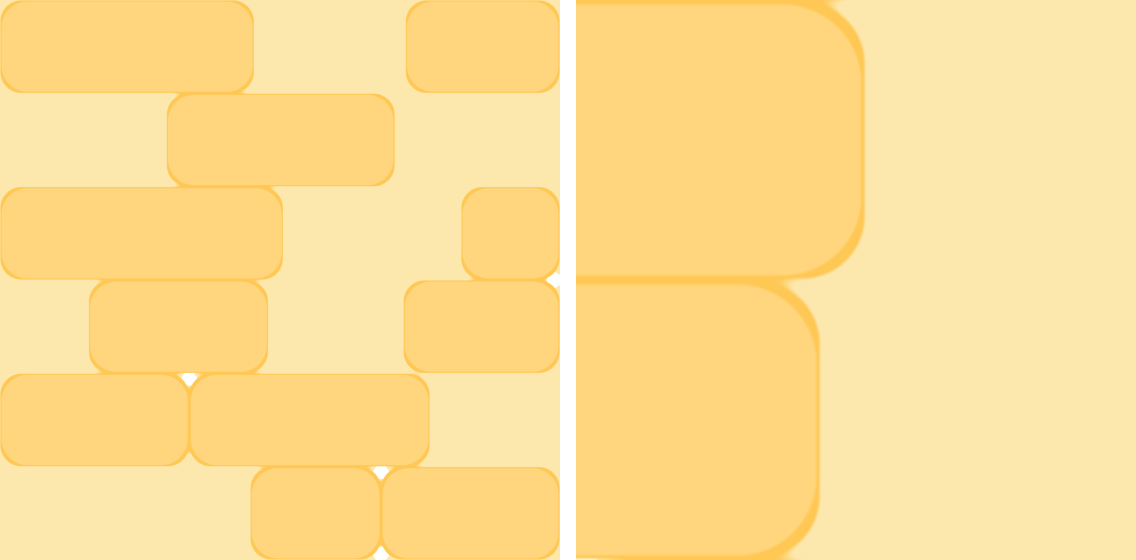
Left, the full canvas; right, a detail of the centre.
Write a WebGL 2 fragment shader that draws this pattern.

```glsl
#version 300 es
precision highp float;
// Six courses of rounded honey-coloured bricks with wide cream gaps between them.
// Each course gets one or two bricks from a golden-ratio sequence; a smooth union
// of their distances makes the dark seams, and tight notches are left white.

uniform vec2 u_resolution;
out vec4 fragColor;

const float COURSES = 6.0;

// Evenly spread value in 0..1 for a course
float spread(float course, float offset) {
    return fract(course * 0.618034 + offset);
}

float roundedBox(vec2 p, vec2 halfSize, float radius) {
    vec2 q = abs(p) - halfSize + radius;
    return length(max(q, 0.0)) + min(max(q.x, q.y), 0.0) - radius;
}

float smoothMin(float a, float b, float k) {
    float h = max(k - abs(a - b), 0.0) / k;
    return min(a, b) - h * h * k * 0.25;
}

// Inserts a distance into a sorted list of the three smallest
vec3 keepNearest(vec3 nearest, float d) {
    return vec3(min(nearest.x, d),
                clamp(d, nearest.x, nearest.y),
                clamp(d, nearest.y, nearest.z));
}

// Left and right ends of both bricks in a course, counted from the top
vec4 brickSpans(float course) {
    bool indented = mod(course, 2.0) > 0.5;
    float v = spread(course, 0.0);
    float start = indented ? 0.45 - 0.4 * v * v : 0.0;
    float width = indented ? 0.6 - 0.37 * spread(course, 0.9)
                           : 0.3 + 0.22 * spread(course, 0.7);
    // The lower courses have touching bricks, the upper ones open gaps
    float gap = course < 3.5 ? 0.24 + 0.2 * spread(course, 0.15) : 0.0;
    float second = start + width + gap;
    return vec4(start, start + width, second, min(second + 0.43, 1.0));
}

void main() {
    vec2 p = gl_FragCoord.xy / u_resolution;
    float soft = max(0.0014, 0.8 / u_resolution.y);

    // The canvas border closes notches just as a brick does
    float border = min(min(p.x, 1.0 - p.x), min(p.y, 1.0 - p.y));
    vec3 nearest = keepNearest(vec3(1.0), border);
    float outline = 1.0;
    float face = 1.0;

    for (float course = 0.0; course < COURSES; course++) {
        vec4 spans = brickSpans(course);
        float middle = 1.0 - (course + 0.5) / COURSES;
        for (int i = 0; i < 2; i++) {
            vec2 ends = i == 0 ? spans.xy : spans.zw;
            if (ends.x > 0.9) continue;
            vec2 local = p - vec2(0.5 * (ends.x + ends.y), middle);
            vec2 halfSize = vec2(0.5 * (ends.y - ends.x), 0.5 / COURSES) - 0.002;
            float body = roundedBox(local, halfSize, 0.036);
            nearest = keepNearest(nearest, body);
            outline = smoothMin(outline, body, 0.011);
            // Rounder than the body, so the outline swells at the corners
            face = min(face, roundedBox(local, halfSize - 0.0007, 0.047));
        }
    }

    vec3 cream = vec3(0.988, 0.91, 0.68);
    vec3 white = vec3(1.0);
    vec3 amber = vec3(1.0, 0.78, 0.33);
    vec3 honey = vec3(1.0, 0.84, 0.49);

    // Layers from the back to the front
    float notch = 1.0 - smoothstep(0.024 - soft, 0.024 + soft, nearest.z);
    vec3 color = mix(cream, white, notch);
    color = mix(color, amber, 1.0 - smoothstep(-soft, soft, outline - 0.0012));
    color = mix(color, honey, 1.0 - smoothstep(-soft, soft, face));
    fragColor = vec4(color, 1.0);
}
```
